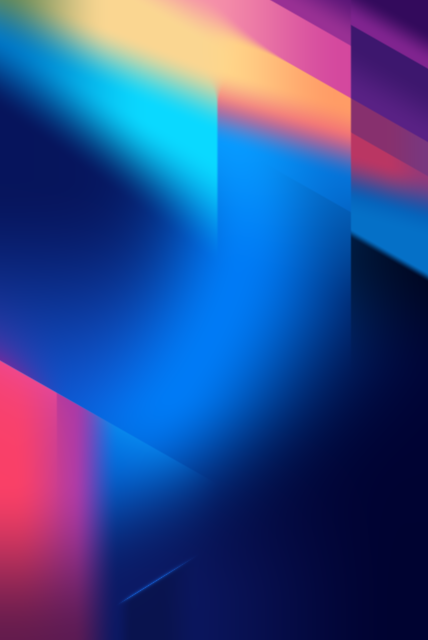
This background is drawn by a WebGL 1 fragment shader. Its source:

```glsl
precision highp float;
// Refracted light on deep blue: a rainbow fan crosses the top, cut into three
// vertical glass panels, with a pink pane at the lower left.
// Soft ramps along x, y and one shared diagonal are layered with mix().

uniform vec2 u_resolution;

// Antialiased step: 0 before the edge, 1 after it.
float cut(float edge, float v) {
  return smoothstep(edge - 0.003, edge + 0.003, v);
}

// Opposite of smoothstep: 1 before a, 0 after b.
float fade(float a, float b, float v) {
  return 1.0 - smoothstep(a, b, v);
}

// Deep blue field with a curved bright ridge.
vec3 blueField(vec2 p) {
  float bend = max(p.y - 0.45, 0.0);
  float dx = p.x - (0.58 - 0.75 * bend * bend);
  vec3 ridge = vec3(0.0, 0.48, 0.96);
  vec3 hollow = mix(vec3(0.025, 0.08, 0.36), vec3(0.07, 0.32, 0.80),
                    smoothstep(0.42, 1.0, p.y));
  vec3 shade = dx < 0.0 ? hollow : vec3(0.0, 0.01, 0.20);
  float reach = dx < 0.0 ? 0.19 : 0.29;
  vec3 col = mix(shade, ridge, exp(-dx * dx / (reach * reach)));
  vec3 floorTint = mix(vec3(0.05, 0.10, 0.40), vec3(0.0, 0.01, 0.19),
                       smoothstep(0.35, 0.95, p.x));
  return mix(col, floorTint, 0.9 * smoothstep(0.92, 1.42, p.y));
}

// Left panel: cyan fan under a pale yellow beam.
vec3 leftPanel(vec3 col, vec2 p, float diag) {
  vec3 cyan = mix(vec3(0.0, 0.47, 0.78), vec3(0.04, 0.85, 1.0),
                  smoothstep(0.0, 0.36, p.x));
  col = mix(col, cyan, fade(0.08 + 0.58 * p.x, 0.26 + 0.72 * p.x, p.y));
  vec3 beam = mix(vec3(0.40, 0.54, 0.34), vec3(0.98, 0.84, 0.57),
                  smoothstep(0.0, 0.26, p.x));
  float rim = 0.03 + 0.4 * p.x;
  col = mix(col, beam, fade(rim - 0.07, rim + 0.08, p.y));
  return mix(col, vec3(0.96, 0.57, 0.66), fade(-0.29, -0.17, diag));
}

// Middle panel: yellow to coral beam, with pink and purple bands above it.
vec3 middlePanel(vec3 col, vec2 p, float diag) {
  float rim = 0.13 + 0.29 * p.x;
  vec3 sky = mix(vec3(0.03, 0.61, 1.0), vec3(0.02, 0.46, 0.86),
                 smoothstep(0.54, 0.82, p.x));
  col = mix(col, sky, fade(rim, rim + 0.36, p.y));
  col *= 1.0 - 0.09 * cut(0.03, diag) * smoothstep(0.6, 0.8, p.x)
             * fade(0.5, 0.75, p.y);
  vec3 beam = mix(vec3(1.0, 0.84, 0.54), vec3(1.0, 0.61, 0.40),
                  smoothstep(0.50, 0.80, p.x));
  beam = mix(beam, vec3(0.92, 0.36, 0.50), smoothstep(rim - 0.12, rim, p.y));
  col = mix(col, beam, fade(rim - 0.06, rim + 0.06, p.y));
  vec3 pink = mix(vec3(0.96, 0.55, 0.66), vec3(0.83, 0.28, 0.62),
                  smoothstep(0.48, 0.82, p.x));
  float blur = mix(0.06, 0.003, smoothstep(0.42, 0.68, p.x));
  col = mix(col, pink, fade(-0.237 - blur, -0.237 + blur, diag));
  vec3 purple = mix(vec3(0.60, 0.19, 0.58), vec3(0.34, 0.08, 0.46),
                    fade(-0.48, -0.37, diag));
  return mix(col, purple, 1.0 - cut(-0.36, diag));
}

// Right panel: the same bands, shifted and seen through darker glass.
vec3 rightPanel(vec3 col, vec2 p, float diag) {
  float rim = 0.18 + 0.29 * p.x;
  col *= mix(0.45, 1.0, smoothstep(0.58, 0.90, p.y));
  vec3 sky = mix(vec3(0.02, 0.35, 0.70), vec3(0.02, 0.44, 0.78),
                 smoothstep(rim, rim + 0.09, p.y));
  col = mix(col, sky, fade(0.068, 0.092, diag));
  vec3 red = mix(vec3(0.53, 0.19, 0.43), vec3(0.73, 0.21, 0.39),
                 cut(-0.157, diag));
  red = mix(red, vec3(0.42, 0.24, 0.56), smoothstep(0.9, 1.0, p.x) * 0.5);
  col = mix(col, red, fade(rim - 0.06, rim + 0.05, p.y));
  vec3 indigo = mix(vec3(0.24, 0.09, 0.43), vec3(0.35, 0.13, 0.52),
                    smoothstep(-0.37, -0.24, diag));
  col = mix(col, indigo, 1.0 - cut(-0.237, diag));
  vec3 violet = mix(vec3(0.20, 0.04, 0.36), vec3(0.50, 0.14, 0.56),
                    smoothstep(-0.50, -0.42, diag));
  return mix(col, violet, 1.0 - cut(-0.409, diag));
}

// Lower left pane, its halo, and a thin streak of light.
vec3 lowerPane(vec3 col, vec2 p, float diag) {
  float depth = diag - 0.845;
  float inside = cut(0.0, depth);
  float halo = exp(min(depth, 0.0) / 0.06) * fade(0.0, 0.17, p.x);
  col = mix(col, vec3(0.50, 0.15, 0.60), 0.8 * halo);
  float glint = exp(-max(depth, 0.0) / 0.06) * fade(0.26, 0.52, p.x);
  col = mix(col, vec3(0.04, 0.56, 0.93), 0.75 * glint * inside);
  vec3 pink = mix(vec3(0.98, 0.25, 0.40), vec3(0.63, 0.23, 0.70),
                  smoothstep(0.03, 0.23, p.x));
  float sheen = exp(-max(depth, 0.0) / 0.08);
  pink = mix(pink, vec3(0.92, 0.29, 0.61), 0.7 * sheen * (1.0 - cut(0.133, p.x)));
  pink = mix(pink, vec3(0.66, 0.22, 0.65), 0.6 * sheen * cut(0.133, p.x));
  pink = mix(pink, vec3(0.32, 0.09, 0.29), 0.9 * smoothstep(1.12, 1.52, p.y));
  col = mix(col, pink, inside * fade(0.17, 0.28, p.x));
  float streak = p.y - 1.412 + 0.62 * (p.x - 0.283);
  float span = smoothstep(0.27, 0.31, p.x) * fade(0.37, 0.47, p.x);
  col *= 1.0 - 0.2 * cut(0.0, streak) * span;
  return mix(col, vec3(0.08, 0.38, 0.85), 0.8 * span * exp(-abs(streak) / 0.003));
}

void main() {
  // x runs 0..1 rightward, y runs 0..1.5 downward.
  vec2 p = gl_FragCoord.xy / u_resolution;
  p = vec2(p.x, 1.5 - 1.5 * p.y);
  float diag = p.y - 0.57 * p.x;
  vec3 field = blueField(p);
  vec3 col = leftPanel(field, p, diag);
  float seam = mix(0.06, 0.004, smoothstep(0.12, 0.24, p.y));
  col = mix(col, middlePanel(field, p, diag),
            smoothstep(0.508 - seam, 0.508 + seam, p.x));
  col = mix(col, rightPanel(field, p, diag), cut(0.82, p.x));
  gl_FragColor = vec4(lowerPane(col, p, diag), 1.0);
}
```
